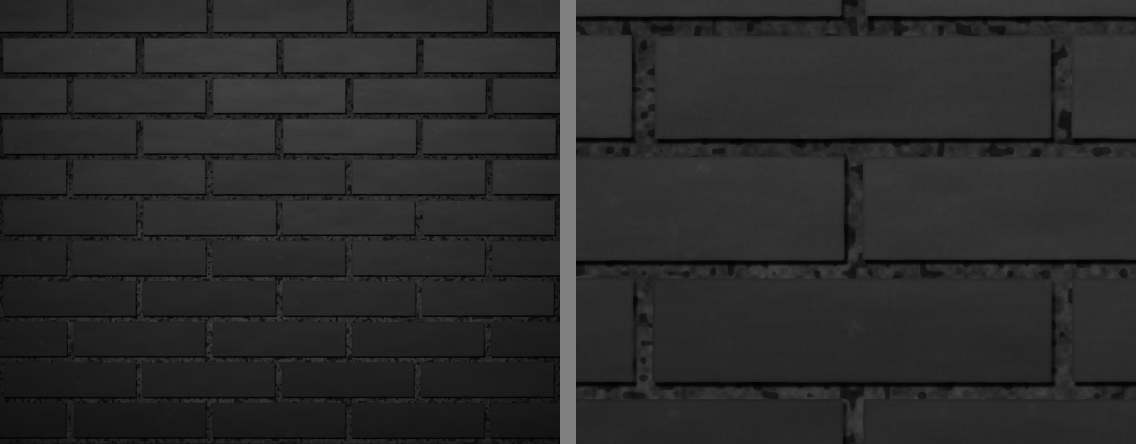
Left, the full canvas; right, a detail of the centre.
Write a WebGL 2 fragment shader that draws this texture.

```glsl
#version 300 es
precision highp float;

uniform vec2 u_resolution;
out vec4 outColor;

// Lengths are in brick pitches: four pitches span the canvas width
const float COLUMNS = 4.0;
const float ROWS = 10.95;
const float ROW_START = 0.138;
const float COURSE = 0.29;
const vec2 BRICK_HALF = vec2(0.475, 0.123);
const vec2 SHADE_OFFSET = vec2(0.008, 0.010);

float hash(vec2 p) {
  vec3 h = fract(vec3(p.xyx) * 0.1031);
  h += dot(h, h.yzx + 33.33);
  return fract((h.x + h.y) * h.z);
}

float noise(vec2 p) {
  vec2 i = floor(p);
  vec2 f = fract(p);
  f = f * f * (3.0 - 2.0 * f);
  float low = mix(hash(i), hash(i + vec2(1, 0)), f.x);
  float high = mix(hash(i + vec2(0, 1)), hash(i + vec2(1, 1)), f.x);
  return mix(low, high, f.y);
}

float fbm(vec2 p) {
  float sum = 0.0;
  float weight = 0.5;
  for (int i = 0; i < 4; i++) {
    sum += weight * noise(p);
    p = p * 2.03 + 17.7;
    weight *= 0.5;
  }
  return sum / 0.9375;
}

float boxDistance(vec2 p, vec2 halfSize, float radius) {
  vec2 d = abs(p) - halfSize + radius;
  return length(max(d, 0.0)) + min(max(d.x, d.y), 0.0) - radius;
}

// Light falls off toward the floor and the sides
float wallLight(vec2 uv) {
  float vertical = mix(0.113, 0.222, smoothstep(0.0, 0.85, uv.y));
  vertical *= 1.0 - 0.14 * smoothstep(0.9, 1.0, uv.y);
  vertical *= 1.0 - 0.2 * smoothstep(0.15, 0.0, uv.y);
  float side = abs(uv.x - 0.55) * 2.0;
  return vertical * (1.04 - 0.27 * side * side);
}

float brickTone(vec2 wall, vec2 q, vec2 id, float light, float dist) {
  float tone = light * (0.95 + 0.11 * hash(id + 41.0));
  float clouds = fbm(wall * vec2(5.0, 13.0) + 3.0) - 0.5;
  float streaks = noise(wall * vec2(9.0, 75.0)) - 0.5;
  float grain = noise(wall * 120.0) - 0.5;
  tone *= 1.0 + 0.16 * clouds + 0.04 * streaks + 0.06 * grain;
  // Faint scuffs and a softly darkened rim
  tone += 0.025 * smoothstep(0.74, 0.9, fbm(wall * 14.0 + 60.0));
  tone *= 1.0 - 0.14 * smoothstep(-0.010, 0.0, dist);
  return tone * (1.0 - 0.15 * q.y);
}

float mortarTone(vec2 wall, vec2 q, vec2 halfSize, vec2 uv) {
  float base = mix(0.19, 0.145, smoothstep(0.4, 1.0, uv.y));
  base *= 1.0 - 0.45 * pow(abs(uv.x - 0.5) * 2.0, 3.0);
  base *= 1.0 - 0.25 * smoothstep(0.25, 0.0, uv.y);
  float tone = base * (0.3 + 0.9 * fbm(wall * 55.0) + 0.45 * fbm(wall * 9.0));
  // Shade cast below and, more unevenly, to the right of the brick
  float shadeDist = boxDistance(q - SHADE_OFFSET, halfSize, 0.006);
  float shade = smoothstep(0.006, -0.004, shadeDist);
  float below = smoothstep(-0.006, 0.004, q.y - halfSize.y);
  float patchy = 0.35 + 0.4 * noise(wall * vec2(12.0, 30.0));
  tone *= 1.0 - shade * mix(patchy, 0.85, below);
  // Dark pits in the rough filling
  return tone * (1.0 - 0.5 * smoothstep(0.62, 0.8, noise(wall * 48.0 + 9.0)));
}

void main() {
  vec2 uv = gl_FragCoord.xy / u_resolution;
  float down = 1.0 - uv.y;

  // Running bond: alternate courses shift by half a brick
  float x = uv.x * COLUMNS + 0.026 * uv.x * down;
  float y = down * ROWS + ROW_START;
  vec2 wall = vec2(x, y * COURSE);
  float row = floor(y);
  float shifted = x + 0.5 * (1.0 - mod(row, 2.0));
  vec2 id = vec2(floor(shifted), row);
  vec2 q = (vec2(fract(shifted), fract(y)) - 0.5) * vec2(1.0, COURSE);

  // Each brick is laid and sized a little differently
  vec2 jitter = vec2(hash(id + 7.0), hash(id + 19.0)) - 0.5;
  q -= jitter * vec2(0.008, 0.003);
  q.y += q.x * 0.004 * (hash(id + 29.0) - 0.5);
  vec2 halfSize = BRICK_HALF + (hash(id + 53.0) - 0.5) * vec2(0.006, 0.002);
  float wobble = (noise(wall * 30.0) - 0.5) * 0.002;
  float dist = boxDistance(q, halfSize, 0.006) + wobble;

  float pixel = COLUMNS / u_resolution.x;
  float cover = 1.0 - smoothstep(-0.7 * pixel, 0.7 * pixel, dist);
  float brick = brickTone(wall, q, id, wallLight(uv), dist);
  float mortar = mortarTone(wall, q, halfSize, uv);
  outColor = vec4(vec3(mix(mortar, brick, cover)), 1.0);
}
```
